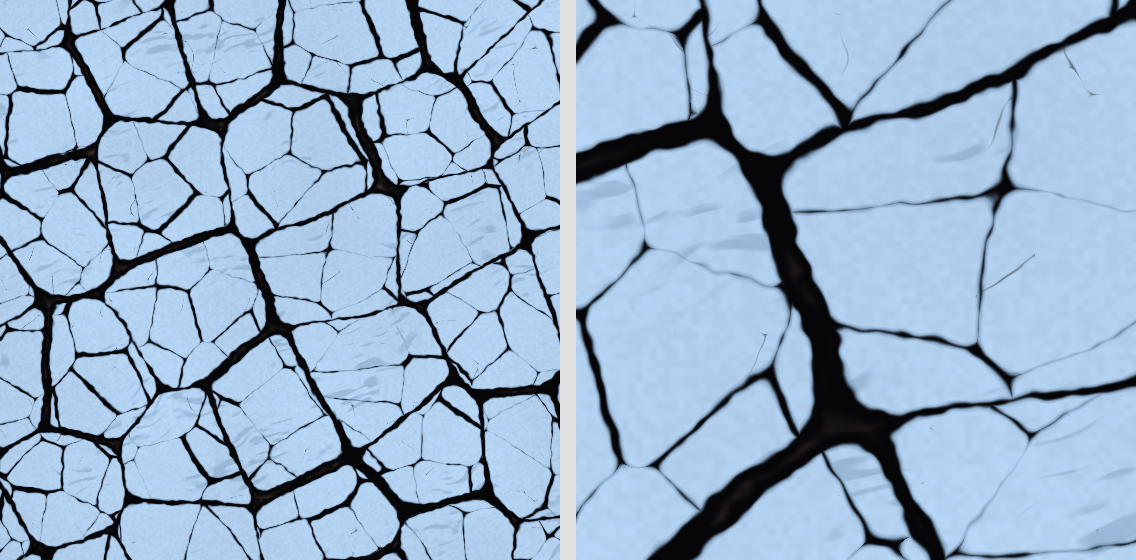
Left: the whole. Right: its middle third, enlarged.
A WebGL 1 fragment shader for this texture:

```glsl
precision highp float;
// Cracked pale blue paint: blocky plates split by wide dark gaps, finer cracks and hairlines.
uniform vec2 u_resolution;

const vec3 PAINT = vec3(0.70, 0.82, 0.94);
const vec3 SHADED_PAINT = vec3(0.46, 0.58, 0.70);
const vec3 GAP = vec3(0.025, 0.025, 0.033);
const vec3 EARTH = vec3(0.22, 0.18, 0.17);
const float TILT = -0.34;

float hash(vec2 p) {
  return fract(sin(dot(p, vec2(127.1, 311.7))) * 43758.5453);
}

vec2 hash2(vec2 p) {
  return vec2(hash(p), hash(p + 57.3));
}

float noise(vec2 p) {
  vec2 i = floor(p), f = fract(p);
  f = f * f * (3.0 - 2.0 * f);
  return mix(mix(hash(i), hash(i + vec2(1.0, 0.0)), f.x),
             mix(hash(i + vec2(0.0, 1.0)), hash(i + 1.0), f.x), f.y);
}

vec2 warp(vec2 p, float frequency, float amount) {
  vec2 q = p * frequency;
  return amount * (vec2(noise(q), noise(q + 31.7)) - 0.5);
}

vec2 rotate(vec2 p, float angle) {
  float c = cos(angle), s = sin(angle);
  return vec2(c * p.x - s * p.y, s * p.x + c * p.y);
}

float smoothMin(float a, float b, float k) {
  float h = max(k - abs(a - b), 0.0) / k;
  return min(a, b) - h * h * k * 0.25;
}

vec2 seedPoint(vec2 cell, float jitter) {
  return cell + 0.5 + jitter * (hash2(cell) - 0.5);
}

// Rounded Voronoi cells: x = distance to the crack rim (negative inside), yz = cell.
// Every edge has its own half width between thin and wide.
vec3 cracks(vec2 p, float jitter, float thin, float wide, float rounding) {
  vec2 base = floor(p), cell = base, toSeed = vec2(0.0);
  float nearest = 9.0;
  for (int y = -1; y <= 1; y++) {
    for (int x = -1; x <= 1; x++) {
      vec2 c = base + vec2(float(x), float(y));
      vec2 r = seedPoint(c, jitter) - p;
      float d = dot(r, r);
      if (d < nearest) { nearest = d; cell = c; toSeed = r; }
    }
  }
  float rim = 4.0;
  for (int y = -2; y <= 2; y++) {
    for (int x = -2; x <= 2; x++) {
      if (x == 0 && y == 0) continue;
      vec2 c = cell + vec2(float(x), float(y));
      vec2 r = seedPoint(c, jitter) - p;
      float h = hash(c + cell + 11.3);
      float d = dot(0.5 * (toSeed + r), normalize(r - toSeed));
      rim = smoothMin(rim, d - mix(thin, wide, h * h), rounding);
    }
  }
  return vec3(rim, cell);
}

// Finer cracks that restart in each parent cell, turned up to spread from the tilt.
vec3 innerCracks(vec2 p, vec2 parent, float scale, float spread, float thin, float wide) {
  float angle = TILT + spread * (hash(parent + 4.1) - 0.5);
  return cracks(rotate(p * scale, angle) + 40.0 * hash2(parent), 0.72, thin, wide, 0.07);
}

void main() {
  float side = min(u_resolution.x, u_resolution.y);
  vec2 uv = gl_FragCoord.xy / side;
  float blur = max(0.0012, 0.7 / side);

  // Bent and ragged crack paths
  vec2 p = uv + warp(uv, 4.0, 0.045) + warp(uv, 17.0, 0.010) + warp(uv, 90.0, 0.0035);
  vec2 bent = p + warp(uv, 30.0, 0.022);

  // Three generations of cracks, in canvas units
  float plateScale = 4.8, pieceScale = 9.5, hairScale = 16.0;
  vec3 plate = cracks(rotate(p, TILT) * plateScale + 7.0, 0.62, 0.008, 0.048, 0.10);
  vec3 piece = innerCracks(p, plate.yz, pieceScale, 0.9, 0.001, 0.046);
  vec3 hair = innerCracks(bent, piece.yz + 17.0 * plate.yz, hairScale, 1.6, -0.022, 0.016);
  float ragged = 0.0022 * (noise(uv * 42.0) - 0.5) + 0.0014 * (noise(uv * 140.0) - 0.5);
  float plateRim = plate.x / plateScale + 1.5 * ragged;
  float pieceRim = (piece.x + 0.014 * noise(uv * 16.0)) / pieceScale + ragged;
  float hairRim = (hair.x + 0.055 * noise(uv * 22.0 + 9.0)) / hairScale;
  float rim = min(plateRim, pieceRim);

  // Paint surface with faint grain, short scratches and darker rims
  float grain = noise(uv * 240.0) - 0.5;
  vec2 along = rotate(uv + warp(uv, 20.0, 0.03), TILT);
  float scratch = noise(along * vec2(40.0, 170.0)) * noise(uv * 14.0 + 3.0);
  float patches = noise(uv * 7.0) - 0.5;
  vec3 paint = PAINT * (1.0 + 0.05 * grain + 0.05 * patches);
  paint = mix(paint, SHADED_PAINT, 0.4 * smoothstep(0.50, 0.75, scratch));
  paint = mix(SHADED_PAINT, paint, smoothstep(-0.0005, 0.0032, rim));
  float hairline = 1.0 - smoothstep(-blur, 1.2 * blur, hairRim);
  paint = mix(paint, GAP, 0.8 * hairline);

  // Black gaps with a little earth in the widest parts
  float earth = smoothstep(0.004, 0.010, -plateRim) * smoothstep(0.4, 0.8, noise(uv * 30.0));
  vec3 depth = mix(GAP, EARTH, earth * noise(uv * 150.0));
  vec3 color = mix(depth, paint, smoothstep(-blur, blur, rim));
  gl_FragColor = vec4(color, 1.0);
}
```
